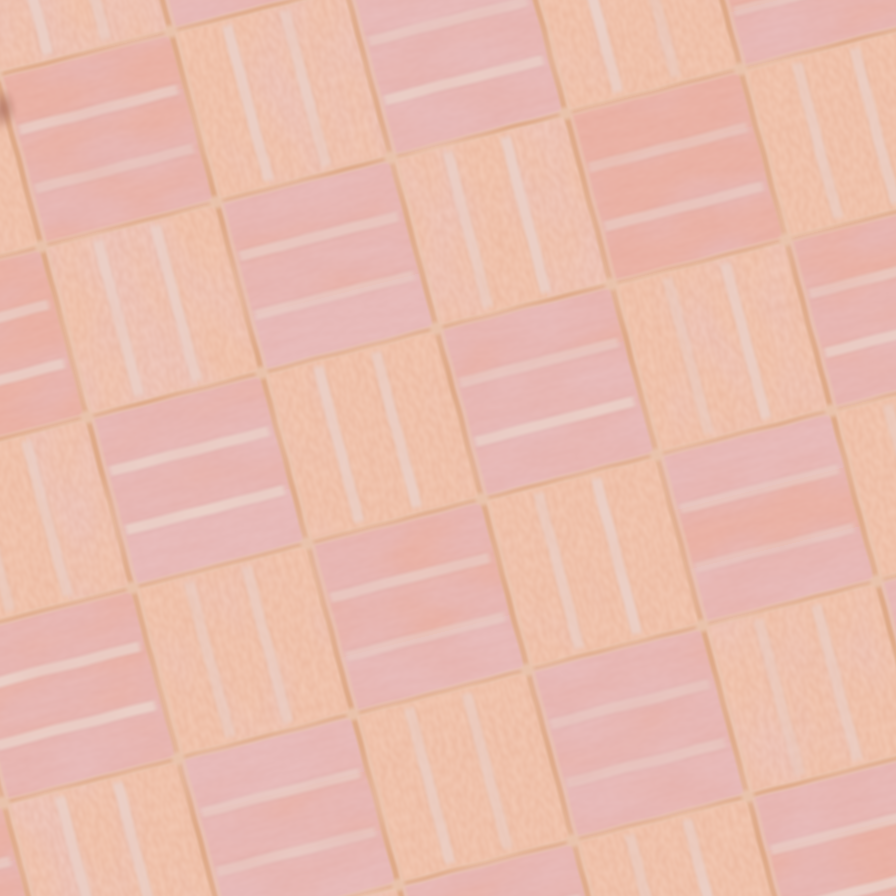
Reproduce this texture procedurally as a WebGL 1 fragment shader.

```glsl
precision highp float;
// Slanted checkerboard of pink and peach tiles, each with two pale grooves, and tan grout.

uniform vec2 u_resolution;

const vec2 LATTICE_ORIGIN = vec2(0.538, 0.443);
const vec2 ROW_STEP = vec2(0.195, 0.0495);
const vec2 COLUMN_STEP = vec2(-0.0508, 0.1905);

const vec3 PINK = vec3(0.908, 0.713, 0.698);
const vec3 LILAC = vec3(0.908, 0.728, 0.724);
const vec3 SALMON = vec3(0.918, 0.695, 0.645);
const vec3 PEACH = vec3(0.940, 0.757, 0.667);
const vec3 ROSE_PEACH = vec3(0.930, 0.762, 0.712);
const vec3 GROOVE = vec3(0.922, 0.815, 0.782);
const vec3 GROUT = vec3(0.875, 0.665, 0.535);
const vec3 GROUT_PALE = vec3(0.920, 0.775, 0.690);
const vec3 SMUDGE = vec3(0.700, 0.460, 0.400);

float hash(vec2 p) {
  vec3 q = fract(vec3(p.xyx) * 0.1031);
  q += dot(q, q.yzx + 33.33);
  return fract((q.x + q.y) * q.z);
}

vec2 gradient(vec2 p) {
  float angle = 6.2832 * hash(p);
  return vec2(cos(angle), sin(angle));
}

// Gradient noise, about -0.7 to 0.7
float noise(vec2 p) {
  vec2 i = floor(p), f = p - i;
  vec2 w = f * f * f * (f * (f * 6.0 - 15.0) + 10.0);
  float a = dot(gradient(i), f);
  float b = dot(gradient(i + vec2(1.0, 0.0)), f - vec2(1.0, 0.0));
  float c = dot(gradient(i + vec2(0.0, 1.0)), f - vec2(0.0, 1.0));
  float d = dot(gradient(i + 1.0), f - 1.0);
  return mix(mix(a, b, w.x), mix(c, d, w.x), w.y);
}

// Coverage of a soft line at distance d from its centre
float band(float d, float halfWidth, float blur) {
  return 1.0 - smoothstep(halfWidth - blur, halfWidth + blur, abs(d));
}

// Canvas position to lattice units, one tile per unit
vec2 toLattice(vec2 p) {
  vec2 d = p - LATTICE_ORIGIN;
  float area = ROW_STEP.x * COLUMN_STEP.y - ROW_STEP.y * COLUMN_STEP.x;
  return vec2(d.x * COLUMN_STEP.y - d.y * COLUMN_STEP.x,
              d.y * ROW_STEP.x - d.x * ROW_STEP.y) / area;
}

// One tile: x runs along its grooves, y across them
vec3 tile(vec2 cell, vec2 q, float isPink, float pixel) {
  vec2 centres = mix(vec2(0.31, 0.64), vec2(0.325, 0.67), isPink);
  vec2 seed = cell * 7.0 + 60.0;
  float strip = step(centres.x, q.y) + step(centres.y, q.y);
  float tileTone = hash(seed);
  float stripTone = hash(seed + vec2(strip + 1.0, 3.0));

  // Base tint varies by tile and by strip, with cloudy streaks
  float cloud = noise(q * vec2(2.5, 5.0) + seed * 1.7);
  float streak = noise(q * vec2(4.0, 24.0) + seed * 2.3);
  float grain = noise(q * vec2(20.0, 34.0) + seed * 3.1);
  float tone = 0.55 * tileTone + 0.45 * stripTone + 0.45 * cloud;
  vec3 pink = mix(LILAC, PINK, smoothstep(0.1, 0.5, tone));
  pink = mix(pink, SALMON, smoothstep(0.45, 0.9, tone));
  vec3 peach = mix(ROSE_PEACH, PEACH, smoothstep(0.1, 0.65, tone));
  vec3 color = mix(peach, pink, isPink);
  color += 0.012 * streak * vec3(0.5, 1.0, 1.0);
  color += mix(0.035, 0.010, isPink) * grain * vec3(0.4, 0.9, 1.1);

  // Two worn grooves, stopping just short of the tile edge
  float ends = smoothstep(0.02, 0.07, q.x) * smoothstep(0.02, 0.07, 1.0 - q.x);
  float blur = max(0.016, pixel);
  for (int k = 0; k < 2; k++) {
    float centre = k == 0 ? centres.x : centres.y;
    float strength = mix(0.55, 1.0, hash(seed + vec2(float(k), 11.0)));
    strength *= 0.92 + 0.3 * noise(vec2(q.x * 3.0, float(k) * 5.0) + seed);
    float wobble = 0.006 * noise(vec2(q.x * 4.0, 2.0) + seed);
    float d = q.y - centre - wobble;
    color = mix(color, color * 0.975, ends * band(d, 0.042, blur) * 0.5);
    color = mix(color, GROOVE, ends * clamp(strength, 0.0, 1.0) * band(d, 0.029, blur));
  }
  return color;
}

// Tan seams, stronger on the steep joints, with pale margins and crossings
vec3 addGrout(vec3 color, vec2 g, float pixel) {
  vec2 wobble = 0.006 * vec2(noise(g.yx * vec2(5.0, 1.0) + 40.0), noise(g * vec2(5.0, 1.0) + 70.0));
  vec2 d = fract(g + 0.5) - 0.5 + wobble;
  float blur = max(0.012, pixel);
  float wearSteep = clamp(0.82 + 0.6 * noise(g * 2.3 + 20.0), 0.0, 1.0);
  float wearFlat = clamp(0.58 + 0.7 * noise(g * 2.1 + 90.0), 0.0, 1.0);
  color = mix(color, GROUT_PALE, 0.6 * max(band(d.x - 0.012, 0.026, blur), band(d.y, 0.023, blur)));
  color = mix(color, GROUT, wearFlat * band(d.y, 0.012, blur));
  color = mix(color, GROUT, wearSteep * band(d.x, 0.015, blur));
  return mix(color, GROUT_PALE, 0.85 * (1.0 - smoothstep(0.015, 0.055, length(d))));
}

void main() {
  vec2 p = gl_FragCoord.xy / u_resolution.y;
  vec2 g = toLattice(p);
  float pixel = 1.0 / (length(ROW_STEP) * u_resolution.y);

  vec2 cell = floor(g);
  vec2 q = g - cell;
  float isPink = 1.0 - mod(cell.x + cell.y, 2.0);
  vec3 color = tile(cell, isPink > 0.5 ? q : q.yx, isPink, pixel);
  color = addGrout(color, g, pixel);

  // Small brown stain at the left border
  float stain = 1.0 - smoothstep(0.0, 0.022, length((p - vec2(0.003, 0.878)) * vec2(1.2, 0.8)));
  gl_FragColor = vec4(mix(color, SMUDGE, 0.75 * stain), 1.0);
}
```
